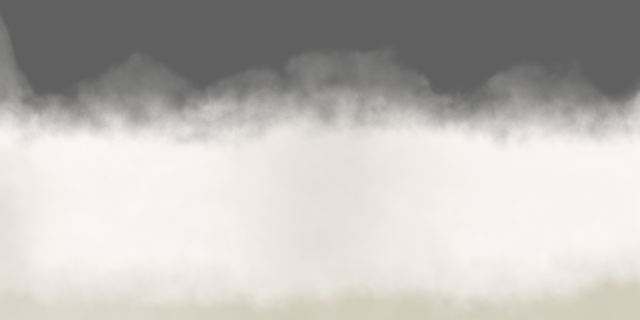
Reproduce this background procedurally as a Shadertoy shader.

```glsl
// A bank of pale mist rising against a flat grey wall, warm sand at its foot.
// Sums of soft bumps set the outline of a thin veil and of the dense body;
// domain-warped fractal noise then frays their edges and mottles the tones.

float hash(vec2 p) {
    return fract(sin(dot(p, vec2(127.1, 311.7))) * 43758.55);
}

float noise(vec2 p) {
    vec2 cell = floor(p), f = fract(p);
    f = f * f * (3.0 - 2.0 * f);
    return mix(mix(hash(cell), hash(cell + vec2(1, 0)), f.x),
               mix(hash(cell + vec2(0, 1)), hash(cell + vec2(1, 1)), f.x), f.y);
}

// Fractal noise, centred on zero
float fbm(vec2 p) {
    float sum = 0.0, amplitude = 0.5;
    for (int i = 0; i < 6; i++) {
        sum += amplitude * (noise(p) - 0.5);
        p = mat2(1.6, 1.2, -1.2, 1.6) * p + 7.3;
        amplitude *= 0.52;
    }
    return sum;
}

float bump(float x, float center, float width) {
    float d = (x - center) / width;
    return exp(-d * d);
}

// Upper outline of the thin veil
float veilTop(float x) {
    float dome = (x - 1.08) / 0.25;
    return 0.70 + 0.30 * bump(x, -0.03, 0.09)
        + 0.12 * bump(x, 0.45, 0.15) + 0.10 * bump(x, 0.75, 0.10)
        + 0.17 * exp(-dome * dome * dome * dome)
        + 0.12 * bump(x, 1.63, 0.13) + 0.09 * bump(x, 1.80, 0.07)
        + 0.06 * bump(x, 2.03, 0.06);
}

// Height at which the dense mist is half opaque
float bodyTop(float x) {
    return 0.618 + 0.04 * bump(x, 1.08, 0.40)
        + 0.03 * bump(x, 0.0, 0.09) + 0.06 * bump(x, 2.03, 0.10);
}

// Tones inside the mist: white flanks, grey middle, sand below
vec3 mistColor(vec2 p, float broad, float fine) {
    vec3 color = vec3(0.975, 0.956, 0.945);
    vec2 q = p + 0.12 * broad;
    float middle = bump(q.x, 1.04, 0.27) * smoothstep(0.0, 0.25, q.y);
    color = mix(color, vec3(0.885, 0.868, 0.842), 0.88 * middle);
    float leftShade = bump(q.x, -0.03, 0.13) * (1.0 - smoothstep(0.35, 0.60, q.y));
    color = mix(color, vec3(0.875, 0.86, 0.825), 0.75 * leftShade);

    float footHeight = 0.10 + 0.03 * bump(p.x, 1.10, 0.25) + 0.06 * bump(p.x, 1.95, 0.16);
    float height = p.y + 0.10 * broad + 0.06 * fine - footHeight;
    color = mix(color, vec3(0.885, 0.873, 0.835), 0.75 * (1.0 - smoothstep(-0.04, 0.13, height)));
    float sand = (1.0 - smoothstep(-0.09, 0.0, height)) * mix(0.55, 1.0, smoothstep(0.3, 0.9, p.x));
    color = mix(color, vec3(0.832, 0.808, 0.745), sand);
    return color + 0.025 * fine;
}

void mainImage(out vec4 fragColor, in vec2 fragCoord) {
    vec2 p = fragCoord / iResolution.y;
    p.x *= 2.0 * iResolution.y / iResolution.x;

    // Billows: broad noise bends the finer layer
    float broad = fbm(p * 5.0);
    float swirl = fbm(p * 6.0 + 31.0);
    vec2 warped = p + 0.07 * vec2(broad, swirl);
    float fine = fbm(warped * 16.0 + 13.0);
    float grain = hash(floor(p * 384.0)) - 0.5;

    // Wall
    vec3 color = vec3(0.378);

    // Thin veil with a frayed rim
    float veilDepth = veilTop(warped.x) - p.y + 0.07 * broad + 0.065 * fine;
    float rim = smoothstep(-0.008, 0.035, veilDepth);
    float veil = rim * (0.16 + 0.22 * smoothstep(0.0, 0.16, veilDepth) + 0.24 * fine);
    color = mix(color, vec3(0.75, 0.745, 0.735), clamp(veil, 0.0, 1.0));

    // Dense mist, grainy where it thins out
    float bodyDepth = bodyTop(p.x) - p.y + 0.08 * swirl + 0.08 * fine;
    float body = smoothstep(-0.10, 0.10, bodyDepth);
    color = mix(color, mistColor(p, broad, fine), body);
    color += 0.05 * grain * rim * body * (1.0 - body);

    fragColor = vec4(clamp(color, 0.0, 1.0), 1.0);
}
```
